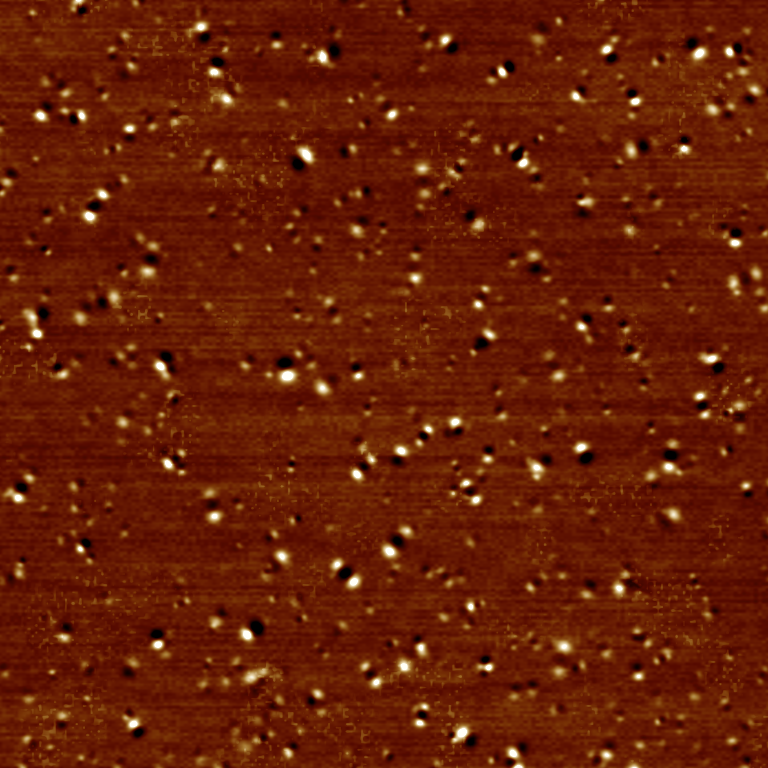
Reproduce this texture procedurally as a Shadertoy shader.

```glsl
const float BASE_HEIGHT   = 0.392;
const float DRIFT_AMOUNT  = 0.014;
const float STREAK_AMOUNT = 0.075;
const float BAND_AMOUNT   = 0.060;
const float MOTTLE_AMOUNT = 0.055;
const float GRAIN_AMOUNT  = 0.085;
const float CRUMB_AMOUNT  = 0.13;

const float BIG_CELLS   = 14.0;
const float BIG_SHARE   = 0.62;
const float BIG_RADIUS  = 0.0080;
const float SMALL_CELLS = 25.0;
const float SMALL_SHARE = 0.55;
const float SMALL_RADIUS = 0.0058;

const float LOBE_SPACING = 1.95;   // distance between lobes, in radii
const float LOBE_SQUASH  = 1.25;   // flattening along the lobe axis
const float AXIS_ANGLE   = 1.35;
const float AXIS_SPREAD  = 2.1;
const float DARK_ABOVE   = 0.65;   // share of spots with the pit above

// Colour stops, ordered by their red channel, which doubles as height
const vec3 RAMP[8] = vec3[8](
    vec3(0.00, 0.00, 0.00), vec3(0.15, 0.01, 0.00),
    vec3(0.34, 0.04, 0.00), vec3(0.41, 0.11, 0.01),
    vec3(0.47, 0.20, 0.02), vec3(0.64, 0.46, 0.18),
    vec3(0.91, 0.84, 0.68), vec3(1.00, 1.00, 0.97));

vec3 hash3(vec2 p) {
    vec3 q = fract(p.xyx * vec3(0.1031, 0.1030, 0.0973));
    q += dot(q, q.yxz + 33.33);
    return fract((q.xxy + q.yzz) * q.zyx);
}

// Smooth value noise centred on zero
float noise(vec2 p) {
    vec2 cell = floor(p), f = fract(p);
    f = f * f * (3.0 - 2.0 * f);
    float low  = mix(hash3(cell).x, hash3(cell + vec2(1, 0)).x, f.x);
    float high = mix(hash3(cell + vec2(0, 1)).x, hash3(cell + vec2(1, 1)).x, f.x);
    return mix(low, high, f.y) - 0.5;
}

float lobe(vec2 p, float radius) {
    p.y *= LOBE_SQUASH;
    return exp(-dot(p, p) / (radius * radius));
}

// Cellular scatter of bright bumps, each with a pit and sometimes an echo
float spots(vec2 uv, float cells, float share, float radius, vec2 strengthRange, float seed) {
    vec2 home = floor(uv * cells);
    float sum = 0.0;
    for (int y = -1; y <= 1; y++)
    for (int x = -1; x <= 1; x++) {
        vec2 cell = home + vec2(x, y);
        vec3 place = hash3(cell + seed);
        vec3 shape = hash3(cell + seed + 57.0);
        vec3 blend = hash3(cell + seed + 131.0);
        if (place.z > share) continue;

        float angle = AXIS_ANGLE + (shape.x - 0.5) * AXIS_SPREAD;
        vec2 axis = vec2(cos(angle), sin(angle));
        if (blend.z > DARK_ABOVE) axis = -axis;
        vec2 d = uv - (cell + place.xy) / cells;
        vec2 local = vec2(dot(d, vec2(axis.y, -axis.x)), dot(d, axis));

        float r = radius * mix(0.75, 1.2, shape.y);
        vec2 pitch = vec2(0.0, r * LOBE_SPACING * 0.9);
        float strength = mix(strengthRange.x, strengthRange.y, shape.z);
        float pit  = mix(0.25, 1.0, blend.x);
        float echo = smoothstep(0.6, 1.0, blend.y) * 0.8;
        sum += strength * (lobe(local, r)
             - pit * lobe(local - pitch, r)
             + echo * lobe(local - 2.0 * pitch, r * 0.9));
    }
    return sum;
}

// Scan streaks, slow drift and fine grain of the flat ground
float ground(vec2 uv) {
    float drift  = sin(uv.x * 5.1 - 1.0) * sin(uv.y * 4.3 + 0.4) + 0.5 * sin(uv.x * 9.0 + uv.y * 7.0);
    float streak = noise(uv * vec2(3.5, 230.0));
    float band   = noise(uv * vec2(2.5, 55.0) + 40.0);
    float mottle = noise(uv * vec2(48.0, 70.0) + 11.0);
    float grain  = noise(uv * vec2(190.0, 250.0) + 5.0);
    float patches = smoothstep(0.05, 0.35, noise(uv * 17.0 + 23.0));
    float crumbs  = smoothstep(0.12, 0.45, noise(uv * 210.0 + 71.0)) * patches;
    return BASE_HEIGHT + DRIFT_AMOUNT * drift + STREAK_AMOUNT * streak
         + BAND_AMOUNT * band + MOTTLE_AMOUNT * mottle
         + GRAIN_AMOUNT * grain + CRUMB_AMOUNT * crumbs;
}

vec3 heightColour(float height) {
    vec3 colour = RAMP[0];
    for (int i = 1; i < 8; i++) {
        float t = (height - RAMP[i - 1].r) / (RAMP[i].r - RAMP[i - 1].r);
        colour = mix(colour, RAMP[i], clamp(t, 0.0, 1.0));
    }
    return colour;
}

void mainImage(out vec4 fragColor, in vec2 fragCoord) {
    vec2 uv = fragCoord / iResolution.y;
    float height = ground(uv);
    height += spots(uv, BIG_CELLS, BIG_SHARE, BIG_RADIUS, vec2(0.3, 1.0), 17.0);
    height += spots(uv, SMALL_CELLS, SMALL_SHARE, SMALL_RADIUS, vec2(0.08, 0.42), 211.0);
    fragColor = vec4(heightColour(height), 1.0);
}
```
